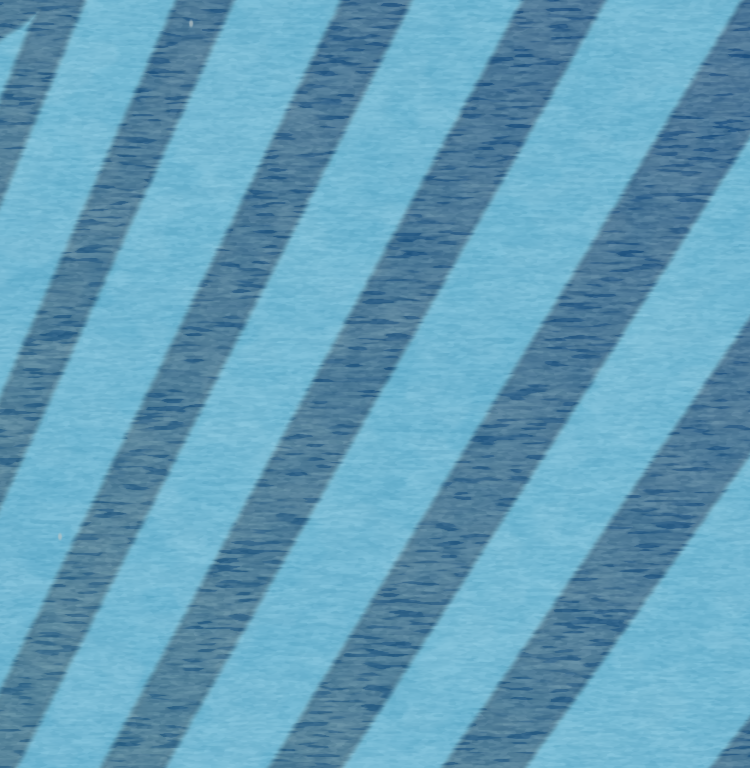
This pattern is drawn by a Shadertoy shader. Its source:

```glsl
// Fan of soft dark diagonal stripes on pale blue brushed fabric.

vec2 hash2(vec2 c) {
    vec3 q = fract(c.xyx * vec3(0.1031, 0.103, 0.0973));
    q += dot(q, q.yzx + 33.33);
    return fract((q.xx + q.yz) * q.zy);
}

// Smooth cellular noise: random cell tones blended by distance, 0 to 1
float cellNoise(vec2 p) {
    vec2 cell = floor(p), f = p - cell;
    vec2 sum = vec2(0.0);
    for (int j = -1; j <= 1; j++)
    for (int i = -1; i <= 1; i++) {
        vec2 o = vec2(i, j);
        vec2 r = o + hash2(cell + o) - f;
        float weight = exp(-7.0 * dot(r, r));
        sum += weight * vec2(hash2(cell + o + 71.0).x, 1.0);
    }
    return sum.x / sum.y;
}

// Signed distance to the stripes, negative inside; p.y points down
float stripeDistance(vec2 p) {
    float spread = 1.0 - 0.234 * p.y;
    float fan = (p.x + 0.39 * p.y) / spread;
    float d = 1e3;
    for (int i = 0; i < 7; i++) {
        float n = float(i);
        float center = 0.082 + n * (0.1706 + 0.01615 * n);
        center += 0.0015 * n * cos(3.14159 * n) + 0.1 * step(5.5, n);
        d = min(d, abs(fan - center) - 0.029 - 0.0083 * n);
    }
    d *= spread * 0.87;
    // Cross bar in the upper left corner
    return min(d, 0.82 * (p.y - 0.052 + 0.69 * p.x));
}

// Sparse pale flecks, one candidate per grid cell
float fleckMask(vec2 p) {
    vec2 cell = floor(p * 9.0);
    vec2 center = (cell + 0.2 + 0.6 * hash2(cell + 5.0)) / 9.0;
    float r = length((p - center) * vec2(1.0, 0.6));
    float present = step(0.95, hash2(cell + 19.0).x);
    return present * (1.0 - smoothstep(0.001, 0.004, r));
}

void mainImage(out vec4 fragColor, in vec2 fragCoord) {
    vec2 p = vec2(fragCoord.x, iResolution.y - fragCoord.y) / iResolution.y;

    // Fabric grain: long threads, fine threads and cloudy patches
    float threads = cellNoise(p * vec2(42.0, 270.0)) - 0.5;
    float fine = cellNoise(p * vec2(130.0, 330.0) + 40.0) - 0.5;
    float patches = cellNoise(p * vec2(26.0, 38.0) + 90.0) - 0.5;
    float clouds = sin(p.x * 9.0 + 2.0 * sin(p.y * 7.0)) * sin(p.y * 11.0 + p.x * 4.0);

    // Soft stripe edges with a slight thread wobble
    float d = stripeDistance(p) + 0.002 * threads;
    float blur = max(0.0055, 0.8 / iResolution.y);
    float dark = 1.0 - smoothstep(-blur, blur, d);

    vec3 paleBlue = vec3(0.452, 0.722, 0.827);
    paleBlue += vec3(0.055, 0.03, 0.02) * patches + vec3(0.012, 0.008, 0.005) * clouds;
    paleBlue += vec3(0.06, 0.045, 0.035) * threads + vec3(0.055, 0.04, 0.035) * fine;

    // Stripes turn from grey to deeper blue toward the upper right
    float depth = clamp(0.5 + 0.6 * (p.x - p.y), 0.0, 1.0);
    vec3 slate = mix(vec3(0.335, 0.515, 0.605), vec3(0.285, 0.455, 0.585), depth);
    slate += vec3(0.05, 0.035, 0.02) * patches + vec3(0.07, 0.06, 0.05) * fine;
    slate += vec3(0.11, 0.1, 0.07) * threads;
    slate -= vec3(0.08, 0.06, 0.03) * smoothstep(0.2, 0.38, -threads);

    vec3 color = mix(paleBlue, slate, dark);
    // Greyish rim along the edges
    color -= vec3(0.0, 0.018, 0.03) * exp(-d * d / 2e-5);
    color = mix(color, vec3(0.72, 0.77, 0.78), 0.7 * fleckMask(p));
    fragColor = vec4(clamp(color, 0.0, 1.0), 1.0);
}
```
